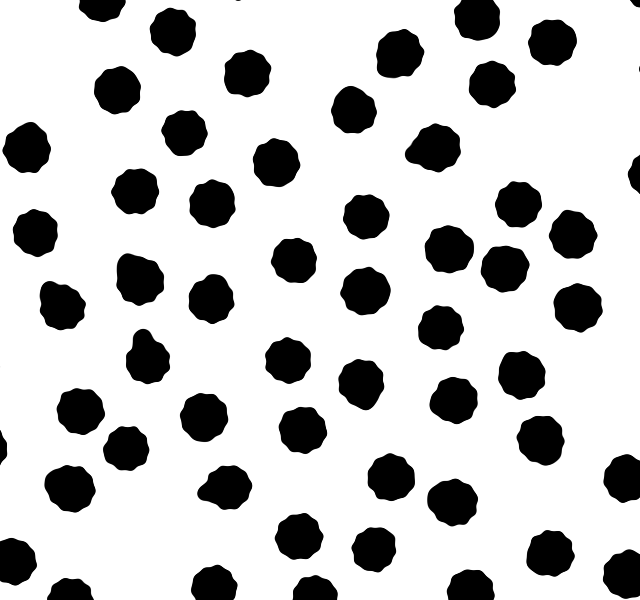
Reproduce this pattern procedurally as a WebGL 2 fragment shader.

```glsl
#version 300 es
precision highp float;

uniform vec2 u_resolution;
out vec4 fragColor;

const vec3 PAPER = vec3(1.0);
const vec3 INK = vec3(0.0);

const float SPACING = 0.149;       // lattice step, in canvas heights
const float TILT = -0.42;          // lattice rotation, radians
const float JITTER = 0.19;         // random shift, in lattice steps
const float DRIFT = 0.045;         // slow bending of the rows
const float DRIFT_SCALE = 2.3;
const float MISSING = 0.11;        // share of empty sites

const float RADIUS = 0.0382;
const float RADIUS_SPREAD = 0.04;
const float KNOB_RADIUS = 0.34;    // side bulge, in spot radii
const float KNOB_NEAR = 0.55;
const float KNOB_FAR = 1.2;
const float KNOB_BLEND = 0.45;
const float LOBES = 10.0;
const float LOBE_DEPTH = 0.03;
const float ROUGHNESS = 0.0032;
const float ROUGH_SCALE = 42.0;
const float EDGE_PIXELS = 0.6;

const float TAU = 6.28318;

vec2 hash2(vec2 p) {
    vec3 q = fract(p.xyx * vec3(0.1031, 0.1030, 0.0973));
    q += dot(q, q.yzx + 33.33);
    return fract((q.xx + q.yz) * q.zy);
}

vec2 direction(float turn) {
    return vec2(cos(TAU * turn), sin(TAU * turn));
}

float cornerSlope(vec2 cell, vec2 offset) {
    return dot(direction(hash2(cell + 91.0).x), offset);
}

float gradientNoise(vec2 p) {
    vec2 i = floor(p), f = fract(p);
    vec2 u = f * f * f * (f * (f * 6.0 - 15.0) + 10.0);
    vec2 e = vec2(1.0, 0.0);
    float low = mix(cornerSlope(i, f), cornerSlope(i + e, f - e), u.x);
    float high = mix(cornerSlope(i + e.yx, f - e.yx), cornerSlope(i + 1.0, f - 1.0), u.x);
    return mix(low, high, u.y);
}

float smoothUnion(float a, float b, float k) {
    float h = max(k - abs(a - b), 0.0) / k;
    return min(a, b) - 0.25 * k * h * h;
}

// Lobed disc with a side knob that only sometimes sticks out
float spotDistance(vec2 p, vec2 site) {
    vec2 size = hash2(site + 17.0);
    vec2 knob = hash2(site + 43.0);
    float radius = RADIUS * (1.0 + RADIUS_SPREAD * (2.0 * size.x - 1.0));
    float reach = mix(KNOB_NEAR, KNOB_FAR, knob.y * knob.y * knob.y);
    float lobes = LOBE_DEPTH * cos(LOBES * atan(p.y, p.x) + TAU * size.y);
    float body = length(p) - radius * (1.0 + lobes);
    float bulge = length(p - radius * reach * direction(knob.x)) - radius * KNOB_RADIUS;
    return smoothUnion(body, bulge, radius * KNOB_BLEND);
}

// Nearest spot on a tilted, jittered triangular lattice
float spotField(vec2 p) {
    mat2 tilt = mat2(cos(TILT), sin(TILT), -sin(TILT), cos(TILT));
    mat2 lattice = SPACING * tilt * mat2(1.0, 0.0, 0.5, 0.866);
    vec2 home = floor(inverse(lattice) * p);
    float nearest = 1.0;
    for (int y = -2; y <= 2; y++) {
        for (int x = -2; x <= 2; x++) {
            vec2 site = home + vec2(x, y) + 60.0;
            vec2 pick = hash2(site);
            if (hash2(site + 71.0).x < MISSING) continue;
            vec2 center = lattice * (site - 59.5);
            vec2 bend = vec2(gradientNoise(center * DRIFT_SCALE + 20.0),
                             gradientNoise(center * DRIFT_SCALE + 50.0));
            center += DRIFT * bend + SPACING * JITTER * sqrt(pick.x) * direction(pick.y);
            nearest = min(nearest, spotDistance(p - center, site));
        }
    }
    return nearest;
}

void main() {
    vec2 p = gl_FragCoord.xy / u_resolution.y;
    float edge = EDGE_PIXELS / u_resolution.y;
    float d = spotField(p) + ROUGHNESS * gradientNoise(p * ROUGH_SCALE);
    fragColor = vec4(mix(INK, PAPER, smoothstep(-edge, edge, d)), 1.0);
}
```
